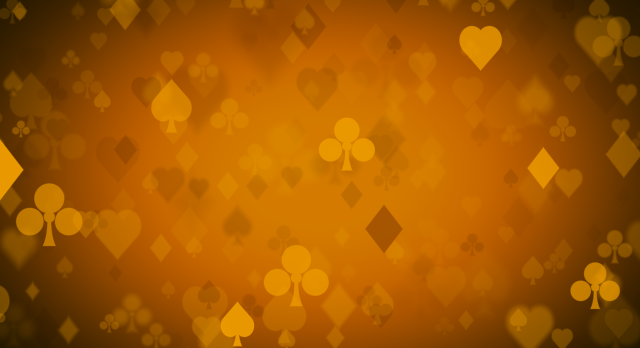
Give the GLSL for this background, as a Shadertoy shader.

```glsl
// Card suits, sharp and blurred, drifting over a golden glow with dark brown corners.

const int DIAMOND = 0, HEART = 1, SPADE = 2, CLUB = 3;
const vec3 GOLD  = vec3(0.83, 0.48, 0.0);
const vec3 AMBER = vec3(0.76, 0.37, 0.0);
const vec3 UMBER = vec3(0.14, 0.09, 0.0);
const vec3 LIGHT = vec3(0.93, 0.61, 0.0);
const vec3 RUST  = vec3(0.61, 0.30, 0.0);

vec3 hash3(vec2 p) {
    vec3 h = fract(p.xyx * vec3(0.1031, 0.1030, 0.0973));
    h += dot(h, h.yxz + 33.33);
    return fract((h.xxy + h.yzz) * h.zyx);
}

// Suit distances: every suit spans -1 to 1 in height.
float diamondDist(vec2 p) {
    p = abs(p);
    return (p.x / 0.77 + p.y - 1.0) * 0.61;
}

float heartDist(vec2 p) {
    const float scale = 0.55;
    p = vec2(abs(p.x) * 1.15, p.y + 1.0) * scale;
    if (p.x + p.y > 1.0) return (length(p - vec2(0.25, 0.75)) - 0.3536) / scale;
    vec2 top = p - vec2(0.0, 1.0);
    vec2 side = p - 0.5 * max(p.x + p.y, 0.0);
    return sqrt(min(dot(top, top), dot(side, side))) * sign(p.x - p.y) / scale;
}

float stemDist(vec2 p) {
    float flare = clamp(-p.y, 0.0, 1.0);
    float width = 0.06 + 0.15 * flare * flare * flare;
    return max(abs(p.x) - width, abs(p.y + 0.5) - 0.5);
}

float spadeDist(vec2 p) {
    const float scale = 0.79;
    float leaf = heartDist(vec2(p.x, 0.21 - p.y) / scale) * scale;
    return min(leaf, stemDist(p));
}

float clubDist(vec2 p) {
    float top = length(p - vec2(0.0, 0.52)) - 0.48;
    float side = length(vec2(abs(p.x) - 0.62, p.y + 0.22)) - 0.44;
    float core = length(p + vec2(0.0, 0.07)) - 0.18;
    return min(min(top, side), min(core, stemDist(p)));
}

float suitDist(vec2 p, int suit) {
    if (suit == DIAMOND) return diamondDist(p);
    if (suit == HEART) return heartDist(p);
    return suit == SPADE ? spadeDist(p) : clubDist(p);
}

float suitMask(vec2 offset, float size, int suit, float blur) {
    float edge = blur + 0.8 / iResolution.y;
    return 1.0 - smoothstep(-edge, edge, suitDist(offset / size, suit) * size);
}

// One layer of random suits, one per grid cell.
vec3 scatterSuits(vec3 color, vec2 p, float cell, float maxBlur, float strength, float seed) {
    vec2 home = floor(p / cell);
    for (int y = -1; y <= 1; y++)
    for (int x = -1; x <= 1; x++) {
        vec2 id = home + vec2(x, y);
        vec3 place = hash3(id + seed);
        vec3 look = hash3(id + seed + 57.0);
        vec2 center = (id + 0.1 + 0.8 * place.xy) * cell;
        float size = cell * mix(0.18, 0.36, place.z);
        float blur = maxBlur * look.y * look.y;
        float mask = suitMask(p - center, size, int(look.x * 4.0), blur);
        vec3 tint = look.z < 0.35 ? color * vec3(0.72, 0.68, 0.7) : LIGHT * 0.95;
        float opacity = strength * mix(0.2, 1.0, fract(look.z * 7.0));
        color = mix(color, tint, mask * opacity);
    }
    return color;
}

// A focal suit; its center is a fraction of the canvas, its size of the height.
vec3 focalSuit(vec3 color, vec2 p, vec2 center, float size, int suit, vec3 tint, float opacity) {
    center.x *= iResolution.x / iResolution.y;
    return mix(color, tint, opacity * suitMask(p - center, size, suit, 0.0));
}

vec3 glow(vec2 uv) {
    float radius = length((uv - 0.5) * vec2(2.0, 1.56));
    vec3 warm = mix(GOLD, AMBER, smoothstep(0.2, 0.72, radius));
    return mix(warm, UMBER, smoothstep(0.48, 1.32, radius));
}

void mainImage(out vec4 fragColor, in vec2 fragCoord) {
    vec2 uv = fragCoord / iResolution.xy;
    vec2 p = fragCoord / iResolution.y;
    vec3 color = glow(uv);

    // Background suits, from large and soft to small and crisp
    color = scatterSuits(color, p, 0.32, 0.040, 0.42, 11.0);
    color = scatterSuits(color, p, 0.20, 0.018, 0.46, 37.0);
    color = scatterSuits(color, p, 0.13, 0.006, 0.40, 83.0);

    // Focal suits
    color = focalSuit(color, p, vec2(0.600, 0.342), 0.070, DIAMOND, RUST, 0.80);
    color = focalSuit(color, p, vec2(0.268, 0.696), 0.077, SPADE, LIGHT, 0.60);
    color = focalSuit(color, p, vec2(0.077, 0.383), 0.090, CLUB, LIGHT, 0.65);
    color = focalSuit(color, p, vec2(0.930, 0.179), 0.067, CLUB, LIGHT, 0.72);
    color = focalSuit(color, p, vec2(0.849, 0.517), 0.060, DIAMOND, LIGHT, 0.82);
    color = focalSuit(color, p, vec2(0.751, 0.861), 0.064, HEART, LIGHT, 0.80);
    color = focalSuit(color, p, vec2(0.463, 0.208), 0.088, CLUB, LIGHT, 0.74);
    color = focalSuit(color, p, vec2(0.371, 0.069), 0.064, SPADE, LIGHT, 0.94);
    color = focalSuit(color, p, vec2(0.000, 0.512), 0.088, DIAMOND, LIGHT, 0.97);
    color = focalSuit(color, p, vec2(0.542, 0.586), 0.076, CLUB, LIGHT, 0.88);

    fragColor = vec4(color, 1.0);
}
```
